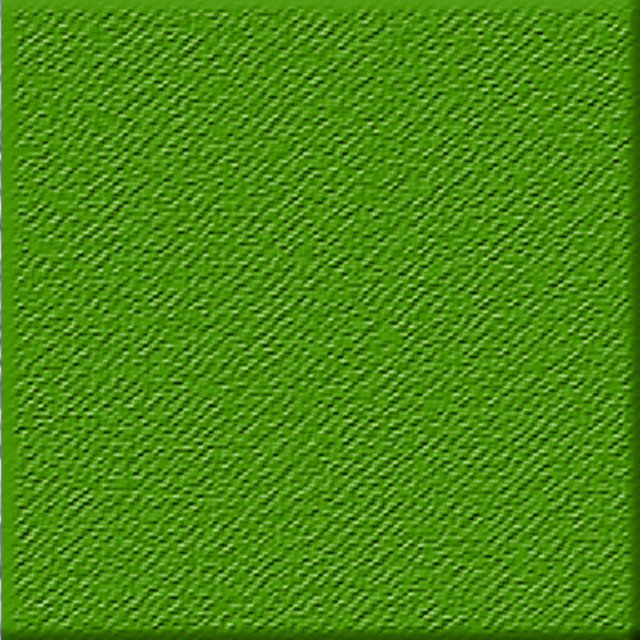
A three.js fragment shader for this texture:

```glsl
// Green embossed twill cloth: stepped diagonal ribs on a square tile with bevelled edges.
#define RIBS vec2(43.0, 48.0)       // rib repeats across and down
#define THREADS vec2(128.0, 170.0)  // threads across and down
#define RIB_HEIGHT 0.31
#define GRAIN_HEIGHT 0.95
#define RIB_WOBBLE 0.35
#define STEP_SHARPNESS 0.12
#define LIGHT_STEP vec2(-0.0019, 0.0037)
#define BEVEL_WIDTH 0.026
#define BASE_GREEN vec3(0.27, 0.57, 0.0)
#define SHADOW_GREEN vec3(0.06, 0.13, 0.01)
#define LIGHT_GREEN vec3(0.67, 0.83, 0.53)

varying vec2 vUv;

const float TAU = 6.28318;

float hash(vec2 cell) {
  return fract(sin(dot(cell, vec2(12.9898, 78.233))) * 43758.5453);
}

float valueNoise(vec2 p) {
  vec2 cell = floor(p);
  vec2 f = fract(p);
  f = f * f * (3.0 - 2.0 * f);
  float low = mix(hash(cell), hash(cell + vec2(1.0, 0.0)), f.x);
  float high = mix(hash(cell + vec2(0.0, 1.0)), hash(cell + 1.0), f.x);
  return mix(low, high, f.y);
}

// Height of one thread crossing: its place on the rib plus uneven yarn
float crossingHeight(vec2 cell) {
  vec2 p = cell / THREADS;
  float wobble = RIB_WOBBLE * (valueNoise(p * 20.0 + 5.0) - 0.5);
  float swell = 0.7 + 0.6 * valueNoise(p * RIBS + 31.0);
  float rib = sin(TAU * (p.x * RIBS.x - p.y * RIBS.y + wobble));
  return RIB_HEIGHT * swell * rib + GRAIN_HEIGHT * (hash(cell + 11.0) - 0.5);
}

// Crossings joined by short slopes, so that the ribs climb in steps
float clothHeight(vec2 p) {
  vec2 grid = p * THREADS;
  vec2 cell = floor(grid);
  vec2 f = smoothstep(STEP_SHARPNESS, 1.0 - STEP_SHARPNESS, fract(grid));
  float low = mix(crossingHeight(cell), crossingHeight(cell + vec2(1.0, 0.0)), f.x);
  float high = mix(crossingHeight(cell + vec2(0.0, 1.0)), crossingHeight(cell + 1.0), f.x);
  return mix(low, high, f.y);
}

// Falls from 1 at an edge to 0 inside the bevel
float bevel(float edgeDistance) {
  return 1.0 - smoothstep(0.0, BEVEL_WIDTH, edgeDistance);
}

void main() {
  vec2 p = vUv;

  // Relief lit from the upper left
  float relief = clothHeight(p) - clothHeight(p + LIGHT_STEP);

  // The weave flattens towards the border, most at the left
  float edge = min(min(p.x - 0.008, 1.0 - p.x), min(p.y, 1.0 - p.y));
  relief *= mix(0.12, 1.0, smoothstep(0.006, BEVEL_WIDTH, edge));

  // Lit bevels at left and top, shaded bevels at right and bottom
  float tone = relief;
  tone += 0.05 * bevel(p.x) + 0.14 * bevel(1.0 - p.y);
  tone -= 0.50 * bevel(1.0 - p.x) + 0.55 * bevel(p.y);
  tone = clamp(tone, -1.0, 1.0);

  vec3 color = mix(BASE_GREEN, SHADOW_GREEN, max(-tone, 0.0));
  color = mix(color, LIGHT_GREEN, max(tone, 0.0));

  // Thin pale, speckled rim on the left side
  vec3 rim = mix(vec3(0.35, 0.40, 0.45), vec3(0.90), valueNoise(vec2(3.0, p.y * 90.0)));
  color = mix(rim, color, smoothstep(0.001, 0.003, p.x));

  gl_FragColor = vec4(color, 1.0);
}
```
